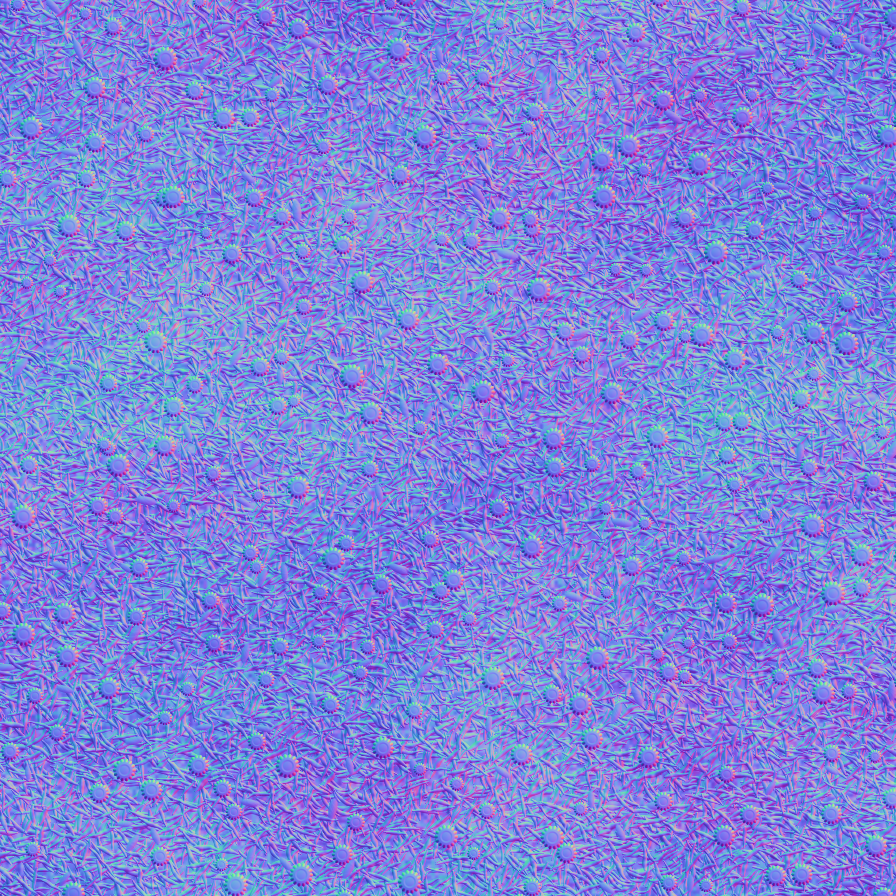
Give the GLSL for this texture map, as a WebGL 1 fragment shader.

```glsl
precision highp float;
// Normal map of matted short fibres strewn with scalloped discs and smooth seeds.
uniform vec2 u_resolution;

#define FIBRE_CELLS 54.0   // fibres per canvas side, in each layer
#define FIBRE_LAYERS 6
#define FIBRE_WIDTH 0.0021
#define FIBRE_SLOPE 1.15
#define FIBRE_ANGLE 0.1    // preferred direction in radians
#define DISC_CELLS 16.0
#define DISC_RADIUS 0.0108
#define DISC_TEETH 14.0
#define SEED_CELLS 13.0
#define TILT 0.62          // strength of the broad undulation
#define LEAN 0.2           // sharpens the slopes that face right
#define BLUE_SCALE 0.88

vec4 hash4(vec2 p) {
  vec4 q = fract(p.xyxy * vec4(0.1031, 0.1030, 0.0973, 0.1099));
  q += dot(q, q.wzxy + 33.33);
  return fract((q.xxyz + q.yzzw) * q.zywx);
}

// Two independent channels of value noise, centred on zero.
vec2 noise2(vec2 p) {
  vec2 i = floor(p), f = fract(p);
  f = f * f * (3.0 - 2.0 * f);
  vec2 low = mix(hash4(i).xy, hash4(i + vec2(1.0, 0.0)).xy, f.x);
  vec2 high = mix(hash4(i + vec2(0.0, 1.0)).xy, hash4(i + 1.0).xy, f.x);
  return mix(low, high, f.y) - 0.5;
}

vec2 fbm2(vec2 p) {
  vec2 sum = vec2(0.0);
  float amp = 0.6;
  for (int i = 0; i < 4; i++) {
    sum += amp * noise2(p);
    p = mat2(1.6, 1.2, -1.2, 1.6) * p + 17.3;
    amp *= 0.55;
  }
  return sum;
}

vec2 heading(float a) { return vec2(cos(a), sin(a)); }

// Antialiased coverage from a signed distance (negative inside).
float cover(float d, float px) { return clamp(0.5 - d / px, 0.0, 1.0); }

// Tapered strokes laid over one another; the slope is mostly the topmost's.
vec2 addFibres(vec2 slope, vec2 p, float px) {
  float flow = FIBRE_ANGLE + 2.0 * noise2(p * 9.0 + 40.0).x;
  p += 0.0035 * noise2(p * 85.0);
  for (int layer = 0; layer < FIBRE_LAYERS; layer++) {
    vec2 shift = float(layer) * vec2(37.37, 61.71);
    vec2 q = p * FIBRE_CELLS + shift;
    for (int y = -1; y <= 1; y++) for (int x = -1; x <= 1; x++) {
      vec2 cell = floor(q) + vec2(x, y);
      vec4 rnd = hash4(cell + 11.0);
      vec2 d = (q - cell - rnd.xy) / FIBRE_CELLS;
      float turn = 2.0 * rnd.z - 1.0;
      vec2 dir = heading(flow + 1.57 * turn * (0.55 + 0.45 * abs(turn)));
      float halfLength = mix(0.4, 0.85, rnd.w) / FIBRE_CELLS;
      float width = FIBRE_WIDTH * mix(0.7, 1.25, fract(rnd.w * 7.0));
      float along = clamp(dot(d, dir), -halfLength, halfLength);
      float v = along / halfLength;
      width *= 1.0 - 0.65 * v * v;
      d -= dir * along;
      float mask = 0.88 * cover(length(d) - width, px);
      slope = mix(slope, FIBRE_SLOPE * d / width, mask);
    }
  }
  return slope;
}

// Smooth low ellipses that hide most of the mat beneath.
vec2 addSeeds(vec2 slope, vec2 p, float px) {
  vec2 q = p * SEED_CELLS;
  for (int y = -1; y <= 1; y++) for (int x = -1; x <= 1; x++) {
    vec2 cell = floor(q) + vec2(x, y);
    vec4 rnd = hash4(cell + 213.0);
    vec2 dir = heading(6.283 * rnd.z), side = vec2(-dir.y, dir.x);
    vec2 d = (q - cell - rnd.xy) / SEED_CELLS;
    vec2 size = vec2(0.0115, 0.0045) * mix(0.7, 1.1, rnd.w);
    vec2 e = vec2(dot(d, dir), dot(d, side)) / size;
    vec2 dome = 0.65 * (0.4 * e.x * dir + e.y * side);
    float mask = cover((length(e) - 1.0) * size.y, px);
    slope = mix(slope, dome, 0.92 * mask);
  }
  return slope;
}

// Flat caps ringed by a beaded rim.
vec2 addDiscs(vec2 slope, vec2 p, float px) {
  vec2 q = p * DISC_CELLS;
  for (int y = -1; y <= 1; y++) for (int x = -1; x <= 1; x++) {
    vec2 cell = floor(q) + vec2(x, y);
    vec4 rnd = hash4(cell + 507.0);
    vec2 d = (q - cell - rnd.xy) / DISC_CELLS;
    float radius = DISC_RADIUS * mix(0.6, 1.2, rnd.z);
    float r = length(d) / radius;
    if (rnd.w > 0.92 || r > 1.5) continue;
    vec2 outward = d / max(length(d), 0.00001);
    float teeth = DISC_TEETH * atan(d.y, d.x + 0.000001);
    float rim = smoothstep(0.68, 0.88, r);
    float groove = smoothstep(0.14, 0.0, abs(r - 0.48));
    float rise = 0.45 * r - 0.35 * groove + rim * (0.7 + 0.7 * cos(teeth));
    vec2 bead = rim * 0.5 * sin(teeth) * vec2(-outward.y, outward.x);
    float edge = radius * (r - 1.0 - 0.05 * cos(teeth));
    slope = mix(slope, outward * rise + bead, cover(edge, px));
  }
  return slope;
}

void main() {
  float px = 1.0 / min(u_resolution.x, u_resolution.y);
  vec2 p = gl_FragCoord.xy * px;
  vec2 slope = addFibres(vec2(0.0), p, px);
  slope += vec2(0.7, 0.8) * noise2(p * 240.0);
  slope = addSeeds(slope, p, px);
  slope = addDiscs(slope, p, px);
  slope += TILT * vec2(0.6, 1.0) * fbm2(p * vec2(5.0, 9.0));
  slope += vec2(LEAN * (abs(slope.x) - 0.3), 0.06);
  vec3 normal = normalize(vec3(slope, 1.0));
  normal.z *= normal.z * BLUE_SCALE;  // steep slopes lose blue faster
  gl_FragColor = vec4(0.5 + 0.5 * normal, 1.0);
}
```
